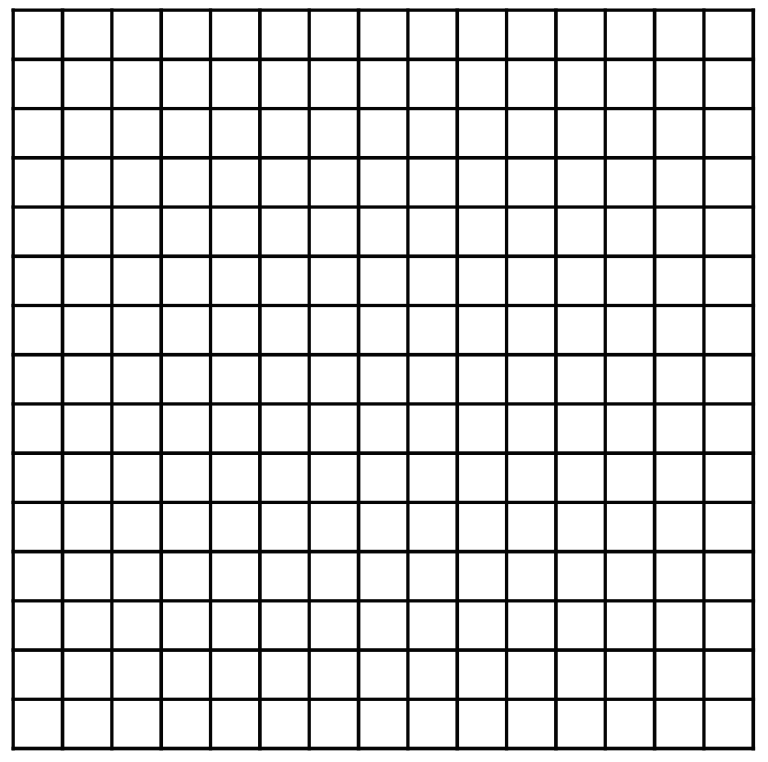
A Shadertoy shader for this pattern:

```glsl
// Ink coverage of a band, filtered over one pixel
vec2 bandCoverage(vec2 dist, vec2 halfWidth, float pixel) {
    vec2 inner = max(dist - 0.5 * pixel, -halfWidth);
    vec2 outer = min(dist + 0.5 * pixel, halfWidth);
    return clamp((outer - inner) / pixel, 0.0, 1.0);
}

void mainImage(out vec4 fragColor, in vec2 fragCoord) {
    float pixel = 1.0 / iResolution.y;
    vec2 pos = fragCoord * pixel;

    // Fifteen cells each way, bounded by sixteen lines
    vec2 origin = vec2(0.0173, 0.0177);
    vec2 cell = vec2(0.06475, 0.0646);
    vec2 extent = 15.0 * cell;
    vec2 local = pos - origin;
    vec2 index = clamp(floor(local / cell + 0.5), 0.0, 15.0);

    // Every second line is slightly heavier
    vec2 heavy = mod(index + vec2(0.0, 1.0), 2.0);
    vec2 halfWidth = mix(vec2(0.00215), vec2(0.0024), heavy);
    vec2 lines = bandCoverage(abs(local - index * cell), halfWidth, pixel);

    // Trim each line where it meets the outer frame
    vec2 overshoot = abs(local - 0.5 * extent) - 0.5 * extent;
    vec2 inside = clamp((halfWidth - overshoot) / pixel + 0.5, 0.0, 1.0);
    lines *= inside.yx;

    float ink = 1.0 - (1.0 - lines.x) * (1.0 - lines.y);
    fragColor = vec4(mix(vec3(1.0), vec3(0.015), ink), 1.0);
}
```
